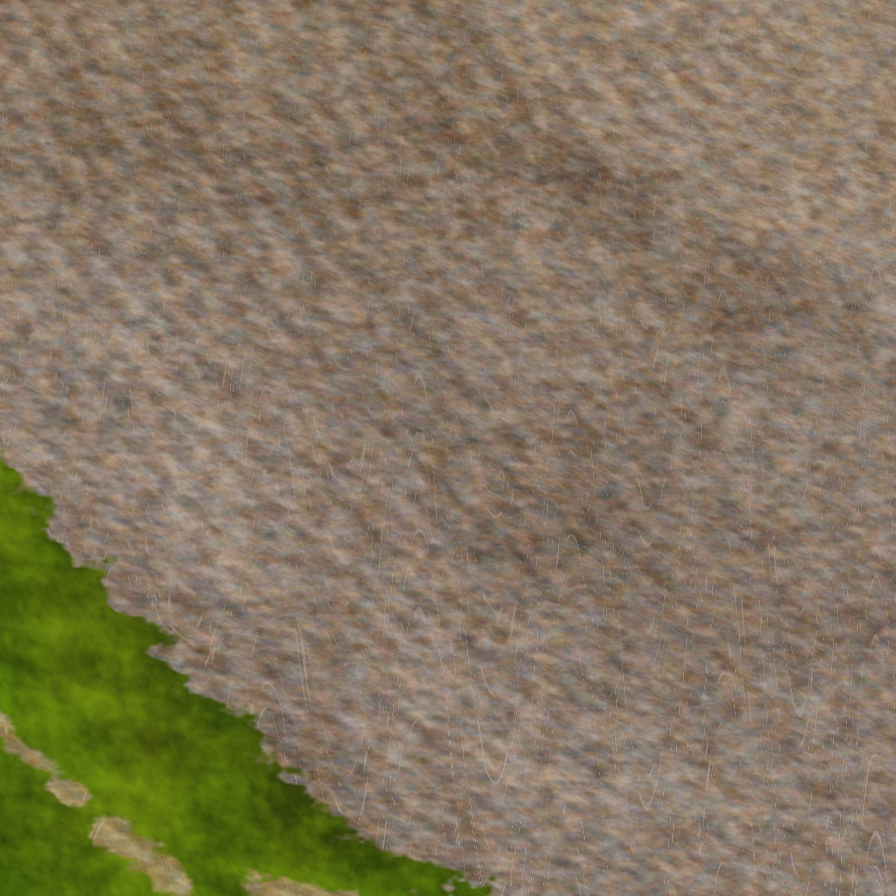
A three.js fragment shader for this texture:

```glsl
// Ploughed field with curving furrows and straw, bordered by a grassy bank at lower left.
varying vec2 vUv;

float hash(vec2 p) {
  return fract(sin(dot(p, vec2(127.1, 311.7))) * 43758.5453);
}

float noise(vec2 p) {
  vec2 i = floor(p);
  vec2 f = fract(p);
  f = f * f * (3.0 - 2.0 * f);
  float low = mix(hash(i), hash(i + vec2(1.0, 0.0)), f.x);
  float high = mix(hash(i + vec2(0.0, 1.0)), hash(i + vec2(1.0, 1.0)), f.x);
  return mix(low, high, f.y);
}

vec2 rotate(vec2 p, float angle) {
  float c = cos(angle);
  float s = sin(angle);
  return vec2(c * p.x - s * p.y, s * p.x + c * p.y);
}

// Layered noise centred on zero, turned a little at every octave
float grain(vec2 p, float turn) {
  float sum = 0.0;
  float weight = 0.5;
  for (int i = 0; i < 4; i++) {
    sum += weight * (noise(p) - 0.5);
    p = rotate(p, turn) * 1.9 + 17.3;
    weight *= 0.62;
  }
  return sum;
}

// Soft elliptical spot, tilted by an angle
float spot(vec2 p, vec2 center, vec2 radius, float angle) {
  vec2 d = rotate(p - center, -angle) / radius;
  return exp(-dot(d, d));
}

// Distance to a segment
float segment(vec2 p, vec2 a, vec2 b) {
  vec2 d = b - a;
  return length(p - a - d * clamp(dot(p - a, d) / dot(d, d), 0.0, 1.0));
}

// Furrows: steep at the top, leaning over towards the bottom
float furrows(vec2 p) {
  float across = p.x + 1.5 * p.y - 0.5 * p.y * p.y;
  float wobble = grain(p * 14.0, 0.5) * 1.6 + grain(p * vec2(45.0, 75.0), 0.3);
  float strength = mix(1.0, 0.35, smoothstep(0.45, 0.85, p.x));
  return strength * sin(6.2832 * across * 23.0 + wobble * 2.0);
}

// Broad damp and dry areas of the field
float fieldTone(vec2 p) {
  float tone = 0.055 * spot(p, vec2(0.88, 0.94), vec2(0.38, 0.17), -0.4);
  tone += 0.035 * spot(p, vec2(0.25, 0.48), vec2(0.28, 0.12), -0.7);
  tone += 0.025 * spot(p, vec2(0.75, 0.1), vec2(0.35, 0.12), 0.0);
  tone -= 0.075 * spot(p, vec2(0.68, 0.77), vec2(0.3, 0.055), -0.62);
  tone -= 0.045 * spot(p, vec2(0.2, 0.84), vec2(0.22, 0.07), -0.2);
  tone -= 0.045 * spot(p, vec2(0.66, 0.39), vec2(0.2, 0.09), -0.5);
  tone -= 0.03 * spot(p, vec2(0.3, 0.2), vec2(0.2, 0.05), -0.65);
  return tone + 0.08 * grain(p * 9.0, 0.6);
}

vec3 soil(vec2 p) {
  vec2 q = rotate(p, 0.25);
  float fine = grain(q * vec2(62.0, 125.0), 0.25);
  float clods = grain(q * vec2(30.0, 52.0) + 40.0, 0.4);
  float tint = grain(q * vec2(70.0, 130.0) + 91.0, 0.2);
  float hue = grain(q * vec2(85.0, 140.0) + 57.0, 0.3);
  float light = fieldTone(p) + 0.028 * furrows(p) + 0.29 * fine + 0.12 * clods;
  vec3 color = vec3(0.535, 0.47, 0.415) + light;
  color += tint * vec3(0.13, 0.0, -0.14) + hue * vec3(-0.04, 0.04, -0.02);
  color += smoothstep(0.5, 1.0, p.y) * vec3(0.012, 0.003, -0.018);

  // Pale curled straw, denser towards the bottom
  vec2 bend = vec2(noise(p * 28.0), noise(p * 28.0 + 33.0)) * 2.5;
  float strand = noise(rotate(p, 0.5 * sin(p.x * 37.0)) * vec2(55.0, 150.0) + bend);
  float straw = smoothstep(0.76, 0.96, strand) * mix(0.55, 0.2, p.y);
  return mix(color, vec3(0.74, 0.67, 0.62), straw);
}

vec3 grass(vec2 p, float depth) {
  float clumps = grain(rotate(p, 0.2) * vec2(13.0, 26.0), 0.3);
  float blades = grain(rotate(p, -0.5) * vec2(85.0, 60.0), 0.4);
  float light = 0.56 + 1.15 * clumps + 0.55 * blades;
  light -= 0.25 * (1.0 - smoothstep(0.0, 0.05, depth));
  vec3 color = mix(vec3(0.16, 0.25, 0.03), vec3(0.40, 0.54, 0.05), clamp(light, 0.0, 1.0));
  return color + vec3(0.06, 0.01, 0.01) * noise(p * 12.0);
}

// Worn earth track crossing the grass
float track(vec2 p) {
  float d = segment(p, vec2(-0.02, 0.2), vec2(0.09, 0.105));
  d = min(d, segment(p, vec2(0.12, 0.07), vec2(0.2, 0.018)) - 0.009);
  d = min(d, segment(p, vec2(0.29, 0.006), vec2(0.4, -0.02)) - 0.006);
  d += 0.035 * grain(p * vec2(26.0, 45.0), 0.4);
  return 1.0 - smoothstep(0.003, 0.014, d);
}

void main() {
  vec2 p = vUv;
  float border = 0.5 - 1.38 * p.x + 0.83 * p.x * p.x;
  float ragged = 0.075 * grain(p * vec2(22.0, 34.0), 0.5);
  float depth = (border - p.y) * 0.7 + ragged;
  vec3 earth = soil(p);
  vec3 bank = mix(grass(p, depth), earth + vec3(0.09, 0.06, -0.02), 0.85 * track(p));
  vec3 color = mix(earth, bank, smoothstep(-0.006, 0.008, depth));
  gl_FragColor = vec4(clamp(color, 0.0, 1.0), 1.0);
}
```
